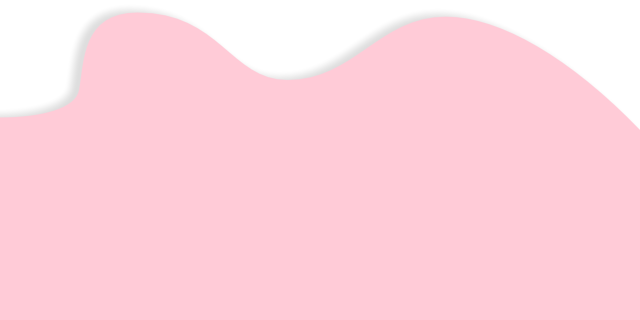
Give the GLSL for this background, as a WebGL 2 fragment shader.

```glsl
#version 300 es
precision highp float;
// A flat pink wave fills the canvas below a smooth contour on white.
// The contour is a chain of cubic Bezier curves, measured as a signed distance;
// a second, shifted measurement gives the soft grey shadow up and to the left.

uniform vec2 u_resolution;
out vec4 fragColor;

const int CURVES = 5;
const int STEPS = 16;
const vec3 PAPER = vec3(1.0);
const vec3 PINK = vec3(1.0, 0.795, 0.845);
const vec2 SHADOW_SHIFT = vec2(-0.026, 0.008);
const float SHADOW_BLUR = 0.021;
const float SHADOW_STRENGTH = 0.13;

// Contour controls in canvas heights; neighbouring curves share an end point.
const vec2 CONTOUR[16] = vec2[16](
    vec2(0.000, 0.633), vec2(0.130, 0.633), vec2(0.237, 0.661),
    vec2(0.247, 0.719), vec2(0.263, 0.805), vec2(0.255, 0.961),
    vec2(0.430, 0.961), vec2(0.688, 0.961), vec2(0.721, 0.750),
    vec2(0.898, 0.750), vec2(1.107, 0.750), vec2(1.185, 0.948),
    vec2(1.393, 0.948), vec2(1.563, 0.948), vec2(1.784, 0.818),
    vec2(2.000, 0.594));

vec2 cubicBezier(vec2 a, vec2 b, vec2 c, vec2 d, float t) {
    float s = 1.0 - t;
    return s * s * s * a + 3.0 * s * t * (s * b + t * c) + t * t * t * d;
}

float segmentDistance(vec2 p, vec2 a, vec2 b) {
    vec2 ab = b - a;
    float t = clamp(dot(p - a, ab) / dot(ab, ab), 0.0, 1.0);
    return length(p - a - t * ab);
}

// True when p lies under the segment from a to b, within its horizontal span.
bool isUnder(vec2 p, vec2 a, vec2 b) {
    return p.x >= a.x && p.x < b.x
        && (p.y - a.y) * (b.x - a.x) < (b.y - a.y) * (p.x - a.x);
}

// Widens the nearest distance and inside flag with one more segment.
void addSegment(vec2 p, vec2 a, vec2 b, inout float nearest, inout bool inside) {
    nearest = min(nearest, segmentDistance(p, a, b));
    inside = inside || isUnder(p, a, b);
}

// Signed distance to the wave, negative below its contour.
float waveDistance(vec2 p) {
    float nearest = 10.0;
    bool inside = false;
    vec2 previous = CONTOUR[0] - vec2(0.3, 0.0);
    addSegment(p, previous, CONTOUR[0], nearest, inside);
    previous = CONTOUR[0];
    for (int i = 0; i < CURVES; i++) {
        int k = 3 * i;
        for (int j = 1; j <= STEPS; j++) {
            float t = float(j) / float(STEPS);
            vec2 next = cubicBezier(CONTOUR[k], CONTOUR[k + 1],
                                    CONTOUR[k + 2], CONTOUR[k + 3], t);
            addSegment(p, previous, next, nearest, inside);
            previous = next;
        }
    }
    // Continue the last slope past the right border.
    addSegment(p, previous, previous + vec2(0.3, -0.31), nearest, inside);
    return inside ? -nearest : nearest;
}

// Coverage of a shape whose edge fades over the given half width.
float coverage(float signedDistance, float halfWidth) {
    return 1.0 - smoothstep(-halfWidth, halfWidth, signedDistance);
}

void main() {
    vec2 p = gl_FragCoord.xy / u_resolution * vec2(2.0, 1.0);
    float pixel = 1.0 / u_resolution.y;

    float shadow = coverage(waveDistance(p - SHADOW_SHIFT), SHADOW_BLUR);
    vec3 color = PAPER * (1.0 - SHADOW_STRENGTH * shadow);
    color = mix(color, PINK, coverage(waveDistance(p), 0.75 * pixel));
    fragColor = vec4(color, 1.0);
}
```
